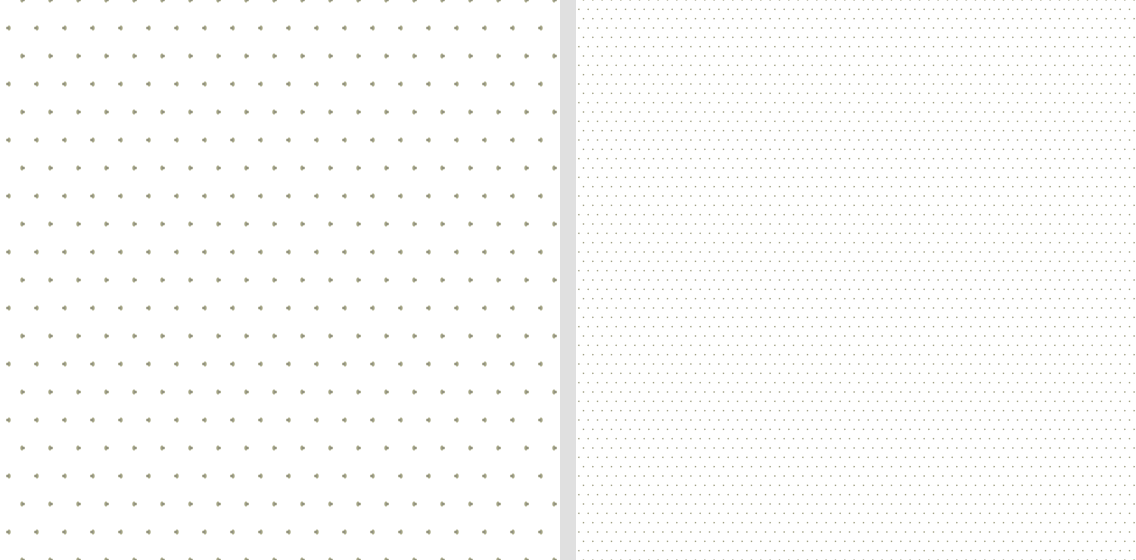
Left, the tile; right, the same tile 3 across and 3 down.
A three.js fragment shader for this pattern:

```glsl
// Tiny olive buds on white, in 20 staggered rows of 20.
// Each bud is a tall oval with a small round tip and a greyer core;
// every second row is shifted and mirrored, so the tile wraps.
varying vec2 vUv;

const float REPEATS = 20.0;
const float EVEN_ROW_X = 0.805;
const float ODD_ROW_X = 0.302;
const vec3 PAPER = vec3(1.0);
const vec3 OLIVE = vec3(0.65, 0.65, 0.52);
const vec3 CORE = vec3(0.55, 0.55, 0.50);

// Approximate signed distance to an ellipse
float ellipse(vec2 p, vec2 center, vec2 radii) {
  vec2 q = (p - center) / radii;
  return (length(q) - 1.0) * min(radii.x, radii.y);
}

// Bud pointing along +x
float bud(vec2 p) {
  float body = ellipse(p, vec2(-0.020, 0.0), vec2(0.058, 0.086));
  float tip = ellipse(p, vec2(0.040, 0.0), vec2(0.045, 0.050));
  return min(body, tip);
}

float coverage(float distance, float blur) {
  return 1.0 - smoothstep(-blur, blur, distance);
}

// Position relative to the nearest bud, mirrored on odd rows
vec2 budSpace(vec2 grid) {
  float row = floor(grid.y + 0.5);
  float odd = mod(row, 2.0);
  float shift = mix(EVEN_ROW_X, ODD_ROW_X, odd);
  float x = fract(grid.x - shift + 0.5) - 0.5;
  return vec2(x * (1.0 - 2.0 * odd), grid.y - row);
}

void main() {
  vec2 grid = vUv * REPEATS;
  float blur = 0.7 * max(fwidth(grid.x), fwidth(grid.y));
  vec2 p = budSpace(grid);

  // Olive bud, then its greyer core
  vec3 color = mix(PAPER, OLIVE, coverage(bud(p), blur));
  float core = ellipse(p, vec2(0.015, 0.0), vec2(0.040, 0.035));
  color = mix(color, CORE, coverage(core, blur));

  gl_FragColor = vec4(color, 1.0);
}
```
